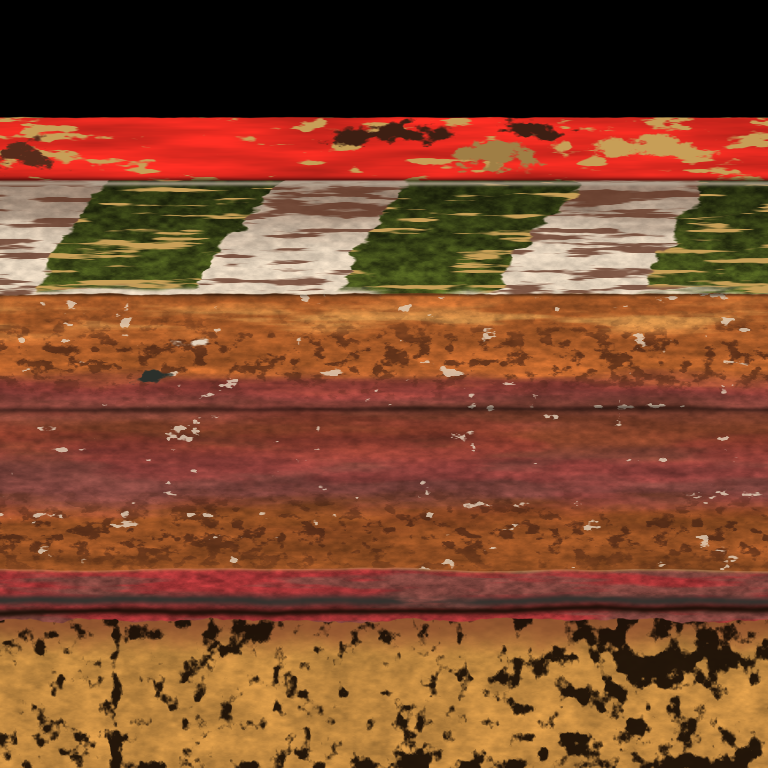
A WebGL 1 fragment shader for this texture:

```glsl
precision highp float;
uniform vec2 u_resolution;

// Band heights
const float RED_TOP = 0.847;
const float STRIPE_TOP = 0.765;
const float WOOD_TOP = 0.617;
const float GROOVE_Y = 0.47;
const float LEDGE_Y = 0.258;
const float GOLD_TOP = 0.192;
// Diagonal stripes
const float PERIOD = 0.396;
const float START = 0.046;
const float WIDTH = 0.205;
const float SLANT = 0.62;
// Paint and wood
const vec3 RED = vec3(0.87, 0.16, 0.12);
const vec3 CREAM = vec3(0.89, 0.82, 0.73);
const vec3 GREEN = vec3(0.23, 0.27, 0.09);
const vec3 STRAW = vec3(0.78, 0.62, 0.34);
const vec3 ORANGE = vec3(0.67, 0.36, 0.16);
const vec3 UMBER = vec3(0.48, 0.24, 0.15);
const vec3 MAUVE = vec3(0.50, 0.27, 0.24);
const vec3 CRIMSON = vec3(0.63, 0.20, 0.20);
const vec3 TEAL = vec3(0.17, 0.19, 0.17);
const vec3 GOLD = vec3(0.75, 0.53, 0.25);
const vec3 DARK = vec3(0.09, 0.05, 0.02);

float hash(vec2 p) {
  vec3 q = fract(p.xyx * 0.1031);
  q += dot(q, q.yzx + 33.33);
  return fract((q.x + q.y) * q.z);
}

float noise(vec2 p) {
  vec2 i = floor(p), f = fract(p);
  f = f * f * (3.0 - 2.0 * f);
  return mix(mix(hash(i), hash(i + vec2(1, 0)), f.x),
             mix(hash(i + vec2(0, 1)), hash(i + 1.0), f.x), f.y);
}

float fbm(vec2 p) {
  float sum = 0.0, weight = 0.533;
  for (int i = 0; i < 4; i++) {
    sum += weight * noise(p);
    p = p * 2.03 + 17.3;
    weight *= 0.5;
  }
  return sum;
}

float above(float y, float edge) {
  float aa = 0.8 / u_resolution.y;
  return smoothstep(edge - aa, edge + aa, y);
}

// Soft line
float line(float y, float center, float width) {
  float d = (y - center) / width;
  return exp(-d * d);
}

// Ragged ellipse
float blot(vec2 uv, vec2 center, vec2 radius) {
  float ragged = fbm(uv * vec2(45, 90) + 5.0) - 0.5;
  return 1.0 - smoothstep(0.6, 1.0, length((uv - center) / radius) + 2.2 * ragged);
}

vec3 redBand(vec2 uv, float grain) {
  vec3 c = RED * (0.72 + 0.56 * grain);
  float flakes = fbm(uv * vec2(22, 95) + 31.0) + 0.07 * line(uv.y, 0.838, 0.008);
  c = mix(c, STRAW, smoothstep(0.61, 0.71, flakes));
  c = mix(c, UMBER * 0.7, blot(uv, vec2(0.015, 0.797), vec2(0.055, 0.021)));
  c = mix(c, STRAW, blot(uv, vec2(0.83, 0.809), vec2(0.09, 0.014)));
  c = mix(c, STRAW * 0.8, blot(uv, vec2(0.64, 0.798), vec2(0.05, 0.021)));
  c = mix(c, UMBER * 0.5, blot(uv, vec2(0.5, 0.825), vec2(0.08, 0.015)));
  c = mix(c, UMBER * 0.5, blot(uv, vec2(0.69, 0.832), vec2(0.045, 0.014)));
  return c * (1.0 - 0.5 * line(uv.y, STRIPE_TOP, 0.004));
}

vec3 stripeBand(vec2 uv, float grain, float fine) {
  float h = (uv.y - WOOD_TOP) / (STRIPE_TOP - WOOD_TOP);
  float scratches = fbm(uv * vec2(13, 150) + 61.0);
  vec3 cream = mix(CREAM, vec3(0.59, 0.5, 0.43), smoothstep(0.25, 0.95, h + 0.5 * grain - 0.25));
  cream *= 0.85 + 0.3 * fine;
  cream = mix(cream, UMBER * 0.75, 0.75 * smoothstep(0.59, 0.71, scratches + 0.08 * h));
  vec3 green = GREEN * mix(1.2, 0.65, h) * (0.4 + 1.2 * fine);
  green = mix(green, STRAW, smoothstep(0.57, 0.7, scratches + 0.1 * (0.4 - h)));
  // Slanted repeat with chipped borders
  float wobble = 0.045 * (fbm(uv * vec2(24, 70)) - 0.5);
  float x = uv.x - START - SLANT * (uv.y - 0.629) + wobble;
  float across = mod(x + 0.09, PERIOD) - 0.09;
  float halfWidth = 0.5 * WIDTH + 0.012 * h;
  float stripe = 1.0 - smoothstep(-0.003, 0.003, abs(across - halfWidth) - halfWidth);
  stripe *= smoothstep(0.0, 0.08, h + 0.25 * (grain - 0.45));
  vec3 c = mix(cream, green, stripe);
  return mix(c, CREAM * 0.8, 0.75 * line(uv.y, STRIPE_TOP - 0.004, 0.003));
}

vec3 woodBand(vec2 uv, float grain, float fine) {
  float y = uv.y + 0.028 * (grain - 0.5);
  vec3 c = mix(MAUVE, ORANGE, smoothstep(0.48, 0.525, y));
  c = mix(c, CRIMSON, 0.4 * line(y, 0.492, 0.014));
  c = mix(c, UMBER, line(y, 0.437, 0.032));
  c = mix(ORANGE * 0.85, c, smoothstep(0.325, 0.36, y));
  c = mix(c, CRIMSON, 0.35 * smoothstep(0.45, 0.7, fbm(uv * vec2(5, 36))) * line(y, 0.4, 0.07));
  c = mix(c, STRAW, 0.5 * line(y, 0.588, 0.018) * smoothstep(0.42, 0.65, grain));
  c *= (0.7 + 0.6 * grain) * (0.78 + 0.44 * fine);
  // Pits, chips and groove
  float pits = fbm(uv * vec2(65, 110) + 43.0);
  float rough = line(y, 0.535, 0.045) + line(y, 0.305, 0.045);
  c = mix(c, UMBER * 0.5, 0.65 * rough * smoothstep(0.52, 0.68, pits));
  c = mix(c, CREAM, 0.8 * smoothstep(0.75, 0.8, fbm(uv * vec2(36, 70) + 91.0)));
  c = mix(c, CREAM, blot(uv, vec2(0.253, 0.553), vec2(0.018, 0.007)));
  c = mix(c, TEAL, blot(uv, vec2(0.193, 0.51), vec2(0.024, 0.009)));
  c *= 1.0 - 0.45 * line(uv.y + 0.006 * grain, GROOVE_Y, 0.004);
  c *= 1.0 - 0.5 * line(uv.y, WOOD_TOP, 0.003);
  // Lower ledge
  float e = uv.y + 0.01 * (fbm(uv * vec2(8, 20)) - 0.5);
  vec3 ledge = mix(MAUVE, CRIMSON, smoothstep(0.38, 0.62, grain)) * (0.65 + 0.7 * fine);
  ledge = mix(ledge, TEAL, 0.9 * line(e, 0.218, 0.007) * smoothstep(0.25, 0.55, grain));
  ledge = mix(ledge, DARK, 0.9 * line(e, 0.202 + 0.006 * uv.x, 0.005));
  ledge = mix(ledge, STRAW, 0.5 * line(e, LEDGE_Y, 0.003));
  return mix(ledge, c, above(e, LEDGE_Y));
}

vec3 goldBase(vec2 uv, float fine) {
  float mottle = fbm(uv * vec2(34, 30) + 71.0);
  vec3 c = GOLD * (0.68 + 0.38 * mottle + 0.28 * fine);
  c = mix(c, UMBER, 0.7 * smoothstep(0.14, 0.19, uv.y + 0.03 * mottle - 0.015));
  // Soot along cracks
  float diagonal = uv.y - 0.155 + 0.58 * (uv.x - 0.65);
  float right = smoothstep(0.62, 0.72, uv.x);
  float crack = right * (line(diagonal, 0.0, 0.013) + 0.8 * line(uv.y, 0.143, 0.013));
  crack += 0.55 * line(diagonal, -0.065, 0.014) * smoothstep(0.45, 0.53, uv.x);
  crack += line(uv.x + 0.008 * mottle, 0.154, 0.006);
  crack += 0.9 * line(uv.y, 0.183, 0.016) * line(uv.x, 0.32, 0.13);
  crack += 0.55 * line(uv.y, 0.005, 0.014) + 0.3 * right * smoothstep(0.0, 0.04, diagonal);
  float specks = fbm(uv * vec2(58, 52) + 13.0);
  return mix(c, DARK, 0.93 * smoothstep(0.6, 0.76, specks + 0.24 * crack));
}

void main() {
  vec2 uv = gl_FragCoord.xy / u_resolution;
  float grain = fbm(uv * vec2(7, 70));
  float fine = fbm(uv * vec2(80, 160) + 23.0);
  float edge = 0.005 * (fbm(uv * vec2(28, 8) + 3.0) - 0.5);
  vec3 c = goldBase(uv, fine);
  c = mix(c, woodBand(uv, grain, fine), above(uv.y + 3.0 * edge, GOLD_TOP));
  c = mix(c, stripeBand(uv, grain, fine), above(uv.y + edge, WOOD_TOP));
  c = mix(c, redBand(uv, grain), above(uv.y, STRIPE_TOP));
  c *= 1.0 - above(uv.y + 0.5 * edge, RED_TOP);
  gl_FragColor = vec4(c, 1.0);
}
```
